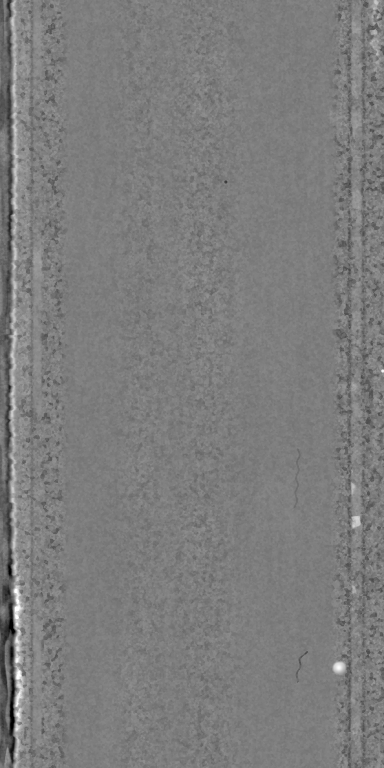
This texture is drawn by a WebGL 1 fragment shader. Its source:

```glsl
precision highp float;
uniform vec2 u_resolution;

#define BASE_GREY 0.492
#define GRAIN_SCALE 210.0
#define GRAIN_SMOOTH 0.030
#define GRAIN_ROUGH 0.085
#define EDGE_X 0.034
#define LEFT_LINE_X 0.097
#define RIGHT_LINE_X 0.928
#define SPOT_POS vec2(0.883, 0.260)
#define SPOT_RADIUS 0.019

float hash(vec2 p) {
  vec3 q = fract(vec3(p.xyx) * 0.1031);
  q += dot(q, q.yzx + 33.33);
  return fract((q.x + q.y) * q.z);
}

// Smoothed cellular noise, roughly -1 to 1
float cellular(vec2 p) {
  vec2 cell = floor(p), f = fract(p);
  float sum = 0.0, weight = 0.0;
  for (int j = -1; j <= 1; j++) {
    for (int i = -1; i <= 1; i++) {
      vec2 o = vec2(float(i), float(j));
      vec2 id = cell + o;
      vec2 d = o + vec2(hash(id + 17.0), hash(id + 71.0)) - f;
      float w = exp(-7.0 * dot(d, d));
      sum += w * (hash(id + 5.0) * 2.0 - 1.0);
      weight += w;
    }
  }
  return sum / max(weight, 0.0001);
}

float band(float x, float a, float b, float soft) {
  return smoothstep(a - soft, a + soft, x) * (1.0 - smoothstep(b - soft, b + soft, x));
}

float bump(float x, float center, float width) {
  float d = (x - center) / width;
  return exp(-d * d);
}

float segment(vec2 p, vec2 a, vec2 b) {
  vec2 ab = b - a;
  return length(p - a - ab * clamp(dot(p - a, ab) / dot(ab, ab), 0.0, 1.0));
}

void main() {
  vec2 uv = gl_FragCoord.xy / u_resolution;
  vec2 p = uv * vec2(1.0, 2.0);
  float px = 1.0 / u_resolution.x;

  float fine = cellular(p * GRAIN_SCALE);
  float medium = cellular(p * GRAIN_SCALE * 0.5 + 300.0);
  float clump = cellular(p * 34.0 + 90.0);
  float broad = cellular(p * vec2(9.0, 6.0) + 40.0);
  float streak = cellular(p * vec2(65.0, 3.0) + 150.0);
  float ragged = cellular(vec2(p.x * 20.0, p.y * 75.0) + 210.0);

  // Asphalt: rough wheel tracks between smoother lanes
  float track = 0.65 * bump(p.x, 0.37, 0.055) + 0.85 * bump(p.x, 0.53, 0.075);
  float leftVerge = band(p.x, 0.045, 0.165, 0.018);
  float rightVerge = band(p.x, 0.875, 1.1, 0.018);
  float rough = clamp(track * (0.65 + 0.25 * broad) + 0.8 * leftVerge + rightVerge, 0.0, 1.0);
  float grain = 0.7 * fine + 0.5 * medium;
  float v = BASE_GREY + grain * mix(GRAIN_SMOOTH, GRAIN_ROUGH, rough);
  v += 0.006 * broad + 0.007 * streak + 0.012 * clump * rough;
  float pits = smoothstep(0.35, 0.8, -medium) * (leftVerge + rightVerge + 0.35 * track);
  v -= 0.09 * pits;

  // Left painted line, worn into dashes
  float dashes = band(p.y, 1.80, 2.10, 0.025) + band(p.y, 0.92, 1.36, 0.04)
               + band(p.y, 0.07, 0.41, 0.03);
  float leftPaint = band(p.x, LEFT_LINE_X - 0.011, LEFT_LINE_X + 0.011, 0.003 + px * 0.5);
  v = mix(v, 0.55 + 0.025 * grain + 0.03 * clump, leftPaint * (0.25 + 0.55 * dashes));
  v += 0.08 * leftPaint * bump(p.y, 1.32, 0.035);
  v -= 0.06 * bump(p.x, LEFT_LINE_X - 0.014, 0.004) * (0.6 + medium);

  // Right painted line, flaked, with pitted sides
  float flakes = smoothstep(-0.35, 0.25, cellular(p * vec2(28.0, 22.0) + 400.0));
  float wobble = 0.003 * ragged;
  float rightPaint = band(p.x + wobble, RIGHT_LINE_X - 0.012, RIGHT_LINE_X + 0.012, 0.003);
  v = mix(v, 0.56 + 0.04 * grain + 0.05 * clump, rightPaint * (0.3 + 0.5 * flakes));
  float sidePits = bump(p.x, RIGHT_LINE_X - 0.018, 0.005) + 0.8 * bump(p.x, RIGHT_LINE_X + 0.019, 0.005);
  v -= 0.17 * sidePits * smoothstep(-0.4, 0.6, medium + 0.5 * ragged);
  float chips = smoothstep(0.45, 0.8, clump) * (1.0 - smoothstep(0.8, 1.2, p.y));
  v += 0.22 * rightPaint * chips;

  // Pale growth along the upper right border
  float growth = band(p.x + 0.006 * ragged, 0.968, 0.988, 0.005) * smoothstep(1.78, 1.86, p.y);
  v += growth * (0.08 + 0.12 * medium);

  // Left border: mottled gutter, dark seam, bright ragged rim
  float low = 1.0 - smoothstep(0.35, 0.65, p.y);
  float rimX = EDGE_X + 0.004 * ragged + 0.006 * low + 0.003 * sin(p.y * 5.0);
  float gutter = 1.0 - smoothstep(rimX - 0.009, rimX - 0.003, p.x);
  float gutterTone = 0.43 + 0.10 * cellular(p * vec2(90.0, 12.0) + 500.0) + 0.05 * grain;
  gutterTone += low * (0.24 * cellular(p * vec2(85.0, 18.0) + 620.0) - 0.10);
  v = mix(v, gutterTone, gutter);
  v -= (0.20 + 0.10 * low) * bump(p.x, rimX - 0.010, 0.006) * (0.8 + 0.5 * clump);
  v += (0.19 + 0.07 * medium) * bump(p.x, rimX + 0.003, 0.0055);
  v += 0.05 * band(p.x, rimX, 0.078, 0.007);
  float glare = bump(p.y, 0.42, 0.07) + bump(p.y, 0.22, 0.10);
  v += glare * bump(p.x, rimX + 0.007, 0.009) * (0.22 + 0.20 * medium);

  // Thin broken crack, with a fainter continuation above
  vec2 bent = p + vec2(0.003 * sin(p.y * 160.0), 0.0);
  float crack = min(segment(bent, vec2(0.772, 0.225), vec2(0.783, 0.285)),
                    segment(bent, vec2(0.783, 0.285), vec2(0.797, 0.302)));
  v -= 0.17 * (1.0 - smoothstep(0.001, 0.004, crack)) * (0.75 + 0.5 * medium);
  float faint = segment(bent, vec2(0.770, 0.68), vec2(0.778, 0.83));
  v -= 0.06 * (1.0 - smoothstep(0.001, 0.004, faint));

  // Isolated marks: pit, raised wedge and border glint
  v -= 0.25 * (1.0 - smoothstep(0.002, 0.006, length(p - vec2(0.588, 1.526))));
  vec2 w = p - vec2(0.873, 1.695);
  float wedge = max(abs(w.y) + 0.5 * w.x - 0.010, -w.x - 0.014);
  v += 0.055 * (1.0 - smoothstep(-0.002, 0.003, wedge));
  v += 0.45 * (1.0 - smoothstep(0.002, 0.006, length(p - vec2(0.997, 1.034))));

  // Bright round spot with a shaded lower rim
  vec2 s = p - SPOT_POS;
  float radius = length(s) + 0.002 * clump;
  float disc = 1.0 - smoothstep(SPOT_RADIUS - 0.005, SPOT_RADIUS + 0.003, radius);
  float spotTone = 0.70 + 0.28 * exp(-dot(s, s) * 9000.0) + 7.0 * s.y - 3.0 * s.x;
  v = mix(v, spotTone, disc);

  gl_FragColor = vec4(vec3(clamp(v, 0.0, 1.0)), 1.0);
}
```
